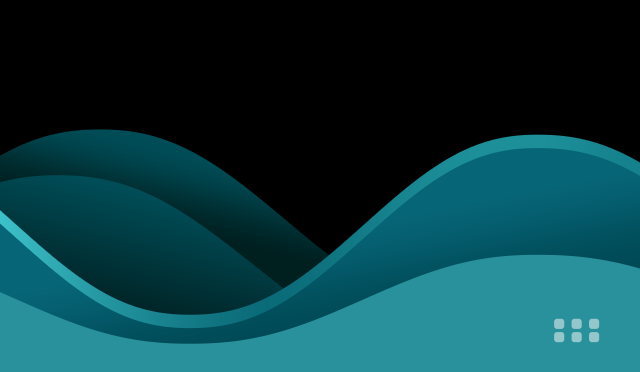
A WebGL 2 fragment shader for this background:

```glsl
#version 300 es
precision highp float;
// Teal waves rolling across black, with a small grid of pale rounded tiles.

uniform vec2 u_resolution;
out vec4 fragColor;

// Crests as fractions of the canvas
const vec2 FAR_CREST = vec2(0.156, 0.652);
const vec2 MID_CREST = vec2(0.091, 0.529);
const vec2 RIBBON_CREST = vec2(0.840, 0.638);
const vec2 FRONT_CREST = vec2(0.840, 0.315);
const float RIBBON_WIDTH = 0.036;

// Crest-to-trough heights and lengths
const float TALL_DROP = 0.484;
const float FRONT_DROP = 0.239;
const float FAR_SPAN = 0.579;
const float MID_SPAN = 0.612;
const float LEFT_SPAN = 0.543;
const float RIGHT_SPAN = 0.579;
const float STEEPNESS = 0.6;

// Tiles: centre in canvas fractions, sizes in canvas heights
const vec2 TILE_CENTRE = vec2(0.901, 0.1116);
const vec2 TILE_PITCH = vec2(0.0469, 0.0357);
const float TILE_HALF = 0.0136;
const float TILE_RADIUS = 0.008;

const vec3 HILL_LIGHT = vec3(0.0, 0.30, 0.34);
const vec3 FAR_DARK = vec3(0.0, 0.12, 0.12);
const vec3 MID_DARK = vec3(0.0, 0.15, 0.16);
const vec3 RIBBON_BRIGHT = vec3(0.24, 0.76, 0.79);
const vec3 RIBBON_DEEP = vec3(0.04, 0.42, 0.47);
const vec3 RIBBON_TEAL = vec3(0.11, 0.56, 0.60);
const vec3 BAND_LIGHT = vec3(0.025, 0.40, 0.47);
const vec3 BAND_DARK = vec3(0.0, 0.29, 0.34);
const vec3 FRONT_TEAL = vec3(0.16, 0.57, 0.61);
const vec3 TILE_COLOUR = vec3(0.58, 0.78, 0.80);

// Height of a repeating S-curve wave at x, with its own length on each side
float waveHeight(float x, vec2 crest, float drop, float leftSpan, float rightSpan) {
    float d = x - crest.x;
    float t = abs(d) / (d < 0.0 ? leftSpan : rightSpan);
    t = abs(mod(t + 1.0, 2.0) - 1.0);
    float soft = t * t * (3.0 - 2.0 * t);
    float steep = t * t * t * (t * (6.0 * t - 15.0) + 10.0);
    return crest.y - drop * mix(soft, steep, STEEPNESS);
}

// Coverage of the region where d is positive, one pixel wide at the edge
float cover(float d) {
    float w = max(length(vec2(dFdx(d), dFdy(d))), 1e-6);
    return clamp(d / w + 0.5, 0.0, 1.0);
}

// Signed distance to a grid of three by two rounded tiles
float tileGrid(vec2 p) {
    vec2 cell = vec2(clamp(round(p.x / TILE_PITCH.x), -1.0, 1.0),
                     p.y < 0.0 ? -0.5 : 0.5);
    vec2 q = abs(p - cell * TILE_PITCH) - TILE_HALF + TILE_RADIUS;
    return length(max(q, 0.0)) + min(max(q.x, q.y), 0.0) - TILE_RADIUS;
}

void main() {
    vec2 uv = gl_FragCoord.xy / u_resolution;
    float aspect = u_resolution.x / u_resolution.y;

    // Wave outlines
    float farY = waveHeight(uv.x, FAR_CREST, TALL_DROP, FAR_SPAN, FAR_SPAN);
    float midY = waveHeight(uv.x, MID_CREST, TALL_DROP, MID_SPAN, MID_SPAN);
    float ribbonY = waveHeight(uv.x, RIBBON_CREST, TALL_DROP, LEFT_SPAN, RIGHT_SPAN);
    float frontY = waveHeight(uv.x, FRONT_CREST, FRONT_DROP, LEFT_SPAN, RIGHT_SPAN);

    // Tilted shading of the hills and the broad band
    float hillTilt = uv.y + 0.429 * uv.x;
    float bandTilt = uv.y - 0.343 * uv.x;
    vec3 farColour = mix(FAR_DARK, HILL_LIGHT, smoothstep(0.48, 0.73, hillTilt));
    vec3 midColour = mix(MID_DARK, HILL_LIGHT, clamp((hillTilt - 0.275) / 0.30, 0.0, 1.0));
    vec3 bandColour = mix(BAND_DARK, BAND_LIGHT, smoothstep(-0.06, 0.24, bandTilt));

    // Ribbon dims into the trough, then recovers toward the crest
    vec3 ribbonColour = mix(RIBBON_BRIGHT, RIBBON_DEEP, 1.0 - pow(1.0 - min(uv.x / 0.42, 1.0), 1.4));
    float recovery = smoothstep(0.40, 0.75, uv.x) - 0.4 * smoothstep(0.84, 1.0, uv.x);
    ribbonColour = mix(ribbonColour, RIBBON_TEAL, recovery);

    // Layers from back to front
    vec3 colour = vec3(0.0);
    colour = mix(colour, farColour, cover(farY - uv.y));
    colour = mix(colour, midColour, cover(midY - uv.y));
    colour = mix(colour, ribbonColour, cover(ribbonY - uv.y));
    colour = mix(colour, bandColour, cover(ribbonY - RIBBON_WIDTH - uv.y));
    colour = mix(colour, FRONT_TEAL, cover(frontY - uv.y));

    // Tiles
    float tiles = tileGrid((uv - TILE_CENTRE) * vec2(aspect, 1.0));
    colour = mix(colour, TILE_COLOUR, clamp(0.5 - tiles * u_resolution.y, 0.0, 1.0));

    fragColor = vec4(colour, 1.0);
}
```
